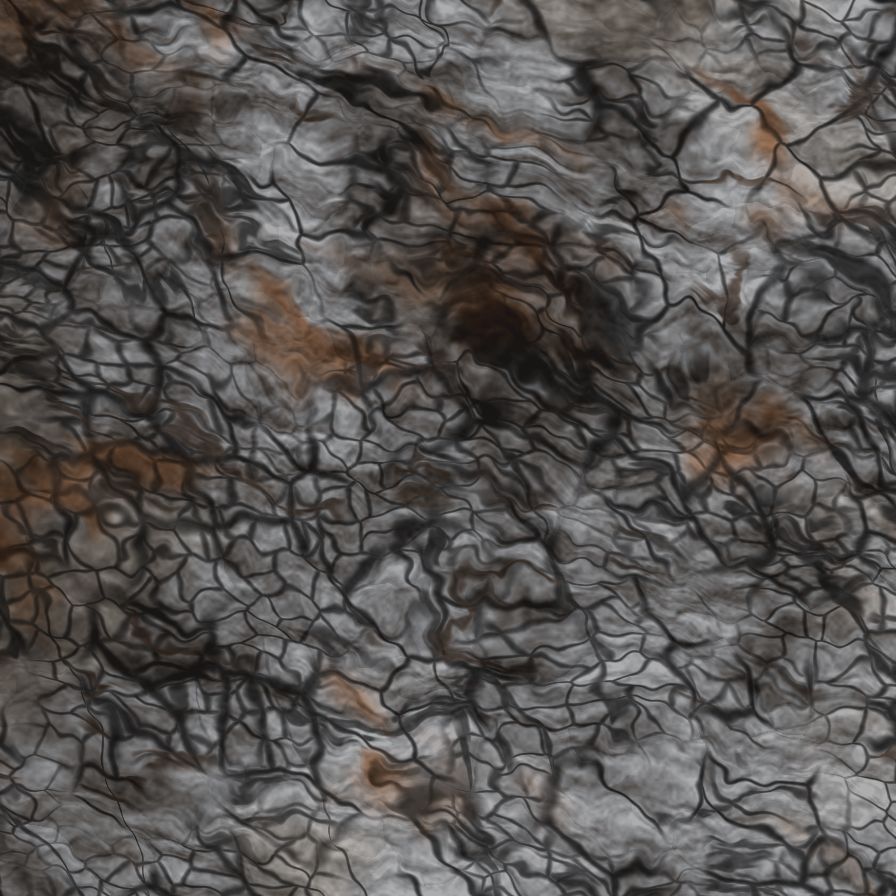
A WebGL 2 fragment shader for this texture:

```glsl
#version 300 es
precision highp float;
// Weathered grey rock face with slanting fractures and rust along the veins.
uniform vec2 u_resolution;
out vec4 fragColor;

const float BASE_TONE = 0.505;
const float BED_ANGLE = -0.62;    // slant of the long veins
const float LEDGE_ANGLE = -0.22;  // slant of the small ledges
const float STEEP_ANGLE = -1.22;  // slant of the steep joints
const float WARP = 0.13;
const float JAG = 0.014;
const float RELIEF = 1.15;
const float RELIEF_STEP = 0.006;
const vec2 LIGHT_DIR = vec2(-0.35, 0.94);
const vec3 WARM_TINT = vec3(1.06, 0.99, 0.94);
const vec3 COOL_TINT = vec3(0.995, 1.0, 1.015);
const vec3 RUST = vec3(0.43, 0.27, 0.16);
const vec3 SAND = vec3(0.64, 0.59, 0.53);

float hash(vec2 p) {
    return fract(sin(dot(p, vec2(127.1, 311.7))) * 43758.5453);
}

vec2 hash2(vec2 p) {
    return vec2(hash(p), hash(p + 57.3));
}

float noise(vec2 p) {
    vec2 i = floor(p), f = fract(p);
    f = f * f * (3.0 - 2.0 * f);
    return mix(mix(hash(i), hash(i + vec2(1, 0)), f.x),
               mix(hash(i + vec2(0, 1)), hash(i + vec2(1, 1)), f.x), f.y);
}

float fbm(vec2 p) {
    float sum = 0.0, amp = 0.5;
    for (int i = 0; i < 5; i++) {
        sum += amp * noise(p);
        p = mat2(1.6, 1.2, -1.2, 1.6) * p + 13.7;
        amp *= 0.5;
    }
    return sum / 0.97;
}

// Turns x along the given direction and stretches features that way.
vec2 alongGrain(vec2 p, float angle, float stretch) {
    float c = cos(angle), s = sin(angle);
    return vec2((c * p.x + s * p.y) / stretch, c * p.y - s * p.x);
}

// Cellular blocks: x = distance to the nearest joint, y = facet shade.
vec2 blocks(vec2 p) {
    vec2 cell = floor(p), f = fract(p), nearest = vec2(0.0), id = vec2(0.0);
    float best = 9.0, edge = 9.0;
    for (int y = -1; y <= 1; y++)
    for (int x = -1; x <= 1; x++) {
        vec2 g = vec2(x, y);
        vec2 r = g + hash2(cell + g) - f;
        if (dot(r, r) < best) { best = dot(r, r); nearest = r; id = cell + g; }
    }
    for (int y = -1; y <= 1; y++)
    for (int x = -1; x <= 1; x++) {
        vec2 g = vec2(x, y);
        vec2 r = g + hash2(cell + g) - f;
        vec2 apart = r - nearest;
        if (dot(apart, apart) > 0.0001)
            edge = min(edge, dot(0.5 * (r + nearest), normalize(apart)));
    }
    vec2 tilt = hash2(id + 3.1) - vec2(0.5, 0.9);
    return vec2(edge, hash(id + 8.5) - 0.5 + dot(tilt, nearest));
}

// Thin line where layered noise crosses its middle value.
float vein(vec2 p, float width) {
    return 1.0 - smoothstep(0.15 * width, width, abs(fbm(p) - 0.5));
}

float joint(float edge, float width) {
    return 1.0 - smoothstep(0.1 * width, width, edge);
}

float height(vec2 p) {
    return fbm(alongGrain(p, LEDGE_ANGLE, 2.2) * 30.0)
         + 0.8 * fbm(alongGrain(p, BED_ANGLE, 2.5) * 13.0 + 5.0);
}

void main() {
    vec2 uv = gl_FragCoord.xy / u_resolution;
    vec2 p = uv + WARP * (vec2(fbm(uv * 4.0), fbm(uv * 4.0 + 17.0)) - 0.5);
    p += JAG * (vec2(noise(uv * 48.0), noise(uv * 48.0 + 9.0)) - 0.5);

    // Fracture layers, each fading in and out over the face
    vec2 large = blocks(alongGrain(p, BED_ANGLE, 1.7) * 15.0);
    vec2 small = blocks(alongGrain(p, LEDGE_ANGLE, 1.8) * 38.0 + 21.0);
    float patchy = noise(uv * 9.0 + 31.0);
    float fine = noise(uv * 17.0 + 3.0);
    float cracks = joint(large.x, 0.04 + 0.13 * patchy) * smoothstep(0.15, 0.6, fine);
    cracks = max(cracks, 0.85 * joint(small.x, 0.08 + 0.12 * fine) * smoothstep(0.2, 0.65, patchy));
    vec2 bed = alongGrain(p, BED_ANGLE, 3.2) * 8.0;
    float veins = vein(bed, 0.022 + 0.025 * patchy) * smoothstep(0.25, 0.55, noise(uv * 5.0 + 41.0));
    float ledges = vein(alongGrain(p, LEDGE_ANGLE, 3.0) * 15.0 + 7.0, 0.05) * smoothstep(0.3, 0.6, fine);
    float steep = vein(alongGrain(p, STEEP_ANGLE, 4.0) * 9.0 + 11.0, 0.024) * smoothstep(0.4, 0.65, noise(uv * 4.0 + 63.0));
    cracks = max(max(cracks, veins), max(0.8 * ledges, 0.85 * steep));

    // Stone tone: broad patches, facets, slanted light and grit
    float slope = height(p) - height(p + LIGHT_DIR * RELIEF_STEP);
    float grit = 0.6 * noise(uv * 210.0) + 0.4 * noise(uv * 110.0) - 0.5;
    float tone = BASE_TONE + 0.32 * (fbm(uv * 3.5 + 2.0) - 0.5);
    tone += 0.10 * large.y + 0.08 * small.y + RELIEF * slope + 0.15 * grit;
    float soot = smoothstep(0.5, 0.72, fbm(uv * 7.0 + 51.0));
    tone *= 1.0 - soot * (0.15 + 0.35 * noise(uv * 85.0));
    tone *= mix(0.62, 1.0, smoothstep(-0.05, 0.3, uv.x + 0.2 * (patchy - 0.5)));
    tone = clamp(tone, 0.13, 0.68);
    vec3 color = tone * mix(WARM_TINT, COOL_TINT, smoothstep(0.2, 0.5, tone));

    // Pale sandy wash and rust seeping from the veins
    float wash = smoothstep(0.52, 0.72, fbm(uv * vec2(3.0, 5.0) + 77.0));
    color = mix(color, SAND * (0.45 + 1.1 * tone), 0.4 * wash);
    float seep = 1.0 - smoothstep(0.0, 0.11, abs(fbm(bed) - 0.5));
    float stain = seep * smoothstep(0.42, 0.68, fbm(uv * 6.0 + 91.0));
    stain = max(stain, 0.5 * ledges * smoothstep(0.5, 0.7, noise(uv * 6.0 + 15.0)));
    color = mix(color, RUST * (0.35 + 1.4 * tone), 0.75 * stain);

    color *= 1.0 - cracks * mix(0.68, 0.5, stain);
    fragColor = vec4(max(color, vec3(0.09, 0.08, 0.08)), 1.0);
}
```
